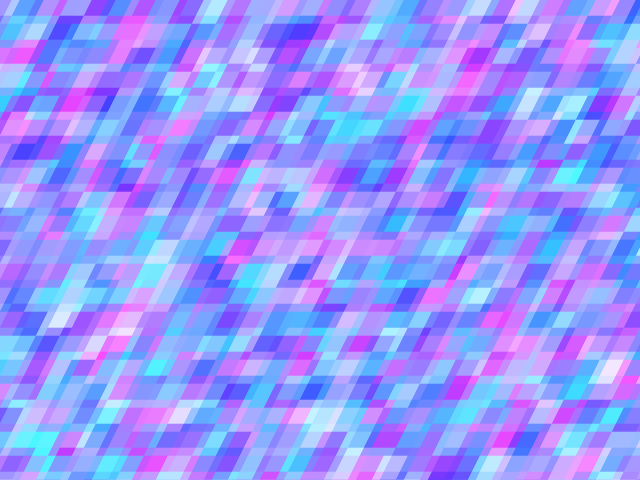
This pattern is drawn by a WebGL 1 fragment shader. Its source:

```glsl
precision highp float;
// Slanted mosaic of violet, azure, pink and cyan tiles. Two independent
// sheared grids of random red and green levels, a third of a tile apart,
// are averaged so that thin bands appear between the broad tiles.
uniform vec2 u_resolution;

// Two independent random levels in 0..1
vec2 hash2(vec2 cell) {
  vec3 p = fract(cell.xyx * vec3(0.1031, 0.1030, 0.0973));
  p += dot(p, p.yzx + 33.33);
  return fract((p.xx + p.yz) * p.zy);
}

// One grid of flat tiles; each edge is softened over about a pixel
vec2 tileLayer(vec2 grid, float pixel, float seed) {
  vec2 cell = floor(grid) + seed;
  vec2 blend = clamp(fract(grid) / pixel, 0.0, 1.0);
  vec2 lower = mix(hash2(cell - 1.0), hash2(cell - vec2(0.0, 1.0)), blend.x);
  vec2 upper = mix(hash2(cell - vec2(1.0, 0.0)), hash2(cell), blend.x);
  return mix(lower, upper, blend.y);
}

void main() {
  // Twenty rows, leaning to the right
  vec2 grid = 20.0 * gl_FragCoord.xy / u_resolution.y;
  grid.x -= 0.5 * grid.y - 0.53;
  float pixel = 14.0 / u_resolution.y;

  // Mean of both layers, narrowed around a light periwinkle
  vec2 level = 0.5 * (tileLayer(grid, pixel, 71.0)
                    + tileLayer(grid - 1.0 / 3.0, pixel, 233.0));
  vec2 redGreen = 0.59 + 0.8 * (level - 0.5);

  gl_FragColor = vec4(clamp(redGreen, 0.0, 1.0), 1.0, 1.0);
}
```
